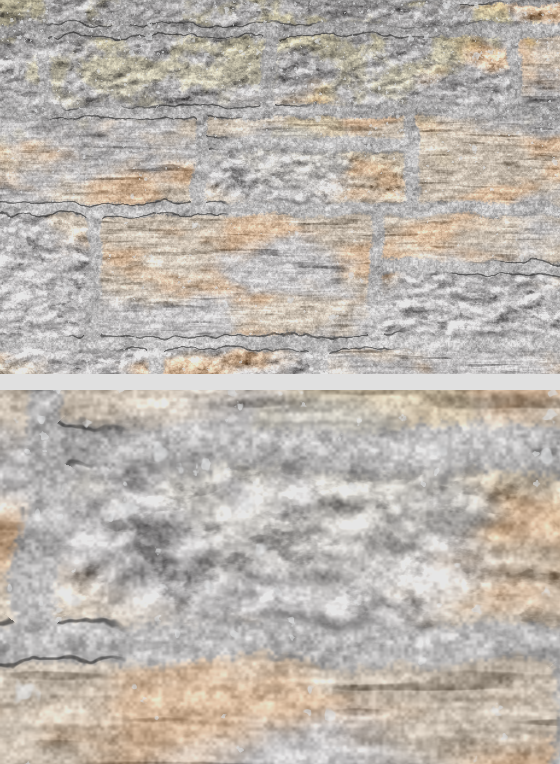
Top, the full canvas; bottom, a detail of the centre.
Give the GLSL for this texture, as a WebGL 1 fragment shader.

```glsl
precision highp float;
// Weathered sandstone wall: grey and orange blocks in rough mortar with lichen.
uniform vec2 u_resolution;

float hash(vec2 p) {
  vec3 q = fract(p.xyx * 0.1031);
  q += dot(q, q.yzx + 33.33);
  return fract((q.x + q.y) * q.z);
}

float noise(vec2 p) {
  vec2 i = floor(p), f = fract(p);
  f = f * f * (3.0 - 2.0 * f);
  return mix(mix(hash(i), hash(i + vec2(1, 0)), f.x),
             mix(hash(i + vec2(0, 1)), hash(i + vec2(1, 1)), f.x), f.y);
}

float fbm(vec2 p) {
  float sum = 0.0, amp = 0.52;
  for (int i = 0; i < 5; i++) {
    sum += amp * noise(p);
    p = mat2(1.9, 0.5, -0.5, 1.9) * p + 17.3;
    amp *= 0.5;
  }
  return sum;
}

float joint(float i, float course) {
  return i + 0.6 * (hash(vec2(i + 7.0, course + 31.0)) - 0.5);
}

// x: distance inside the block edge (negative in mortar), y: block seed,
// z: 1 where the nearest joint is horizontal
vec3 masonry(vec2 p) {
  float y = p.y - 0.085;
  float t = y * (2.24 + 1.62 * y);      // courses get lower towards the top
  float slope = 2.24 + 3.24 * y;
  float course = floor(t), f = fract(t);
  float dy = min(f, 1.0 - f) / slope;

  float u = p.x / 0.62 + 0.8 * hash(vec2(course + 5.0, 3.0));
  float i = floor(u);
  i += step(joint(i + 1.0, course), u) - 1.0 + step(joint(i, course), u);
  float dx = 0.62 * min(u - joint(i, course), joint(i + 1.0, course) - u);

  // some blocks are split into two lower ones
  vec2 id = vec2(i + 11.0, course + 23.0);
  if (hash(id) > 0.8) {
    float cut = 0.4 + 0.25 * hash(id + 9.0);
    dy = min(dy, abs(f - cut) / slope);
    id.x += 40.0 * step(cut, f);
  }
  float d = 0.012 - length(max(0.031 - vec2(dx, dy), 0.0));
  return vec3(d, hash(id + 2.7), step(dy, dx));
}

// Scattered ragged flecks, one at most per cell
float flecks(vec2 p, float density) {
  vec2 cell = floor(p);
  vec2 centre = 0.3 + 0.4 * vec2(hash(cell + 3.0), hash(cell + 8.0));
  float r = 0.06 + 0.16 * hash(cell + 15.0);
  float dist = length(fract(p) - centre) + 0.3 * (noise(p * 6.0) - 0.5);
  return (1.0 - smoothstep(r - 0.08, r + 0.06, dist)) * step(hash(cell), density);
}

void main() {
  vec2 p = gl_FragCoord.xy / u_resolution.y;
  float grain = 0.5 * noise(p * 150.0) + 0.5 * noise(p * 310.0 + 9.0) - 0.5;
  float blotch = fbm(p * vec2(9.0, 13.0) + 4.0) - 0.5;
  float high = smoothstep(0.4, 1.0, p.y);

  // block layout with crumbled edges
  vec2 wobble = vec2(fbm(p * 16.0), fbm(p * 16.0 + 40.0)) - 0.5;
  vec3 block = masonry(p + 0.035 * wobble);
  float inside = smoothstep(-0.006, 0.005, block.x + 0.012 * grain);
  float layered = step(0.6, block.y);

  // small chipped ledges lit from above
  vec2 q = p * vec2(23.0, 40.0) + 1.2 * wobble;
  float relief = fbm(q) - fbm(q + vec2(-0.2, 0.45));
  float pits = smoothstep(0.58, 0.74, fbm(p * vec2(38.0, 64.0) + 70.0));

  // thin sedimentary beds
  float bed = p.y + 0.012 * noise(p * vec2(5.0, 9.0)) + 0.004 * wobble.y;
  float strata = 0.5 * noise(vec2(p.x * 9.0, bed * 135.0))
               + 0.5 * noise(vec2(p.x * 22.0, bed * 250.0)) - 0.5;
  float gap = smoothstep(0.74, 0.9, noise(vec2(p.x * 11.0 + 30.0, bed * 95.0)));

  // stone colour: grey crust broken by warm patches
  float warm = smoothstep(0.43, 0.63,
      fbm(p * vec2(4.0, 7.0) + 12.0) + 0.17 * (layered - 0.5) - 0.05 * high);
  float ochre = smoothstep(0.42, 0.68, fbm(p * vec2(6.0, 13.0) + 55.0));
  vec3 sand = mix(vec3(0.81, 0.765, 0.71), vec3(0.85, 0.735, 0.625), ochre);
  vec3 stone = mix(vec3(0.755, 0.748, 0.75), sand, warm);
  float rough = 0.72 * relief - 0.16 * pits + 0.1 * strata;
  float bedded = 0.28 * relief + 0.25 * strata - 0.18 * gap - 0.06 * pits;
  stone += mix(rough, bedded, layered) + 0.18 * blotch + 0.28 * grain;
  stone -= 0.09 * high * (1.0 - 0.6 * warm);

  // faint yellow lichen on the upper blocks
  float lichen = smoothstep(0.54, 0.68, fbm(p * 10.0 + 90.0)) * high;
  stone = mix(stone, stone * vec3(1.04, 1.0, 0.78), 0.65 * lichen);

  // gritty mortar
  vec3 mortar = vec3(0.755, 0.75, 0.75) - 0.1 * high - 0.08 * pits
              + 0.2 * blotch + 0.28 * relief + 0.34 * grain;
  vec3 color = mix(mortar, stone, inside);

  // broken dark cracks along some horizontal joints
  float open = smoothstep(0.56, 0.68, noise(p * vec2(4.0, 9.0) + 21.0)) * block.z;
  float width = max(0.0016, 0.7 / u_resolution.y);
  float off = abs(block.x + 0.003 + 0.008 * (noise(p * 45.0) - 0.5));
  color *= 1.0 - 0.45 * open * (1.0 - smoothstep(0.3 * width, 1.8 * width, off));
  color *= 1.0 - 0.07 * block.z * (1.0 - smoothstep(0.0, 0.01, abs(block.x)));

  // pale lichen flecks, denser near the top
  float pale = 0.0;
  for (int i = 0; i < 3; i++) {
    float k = float(i);
    pale = max(pale, flecks(p * (24.0 + 22.0 * k) + 13.0 * k, 0.04 + 0.16 * high));
  }
  color = mix(color, vec3(0.85, 0.855, 0.86) + 0.12 * grain, 0.7 * pale);

  gl_FragColor = vec4(clamp(color, 0.15, 0.9), 1.0);
}
```
